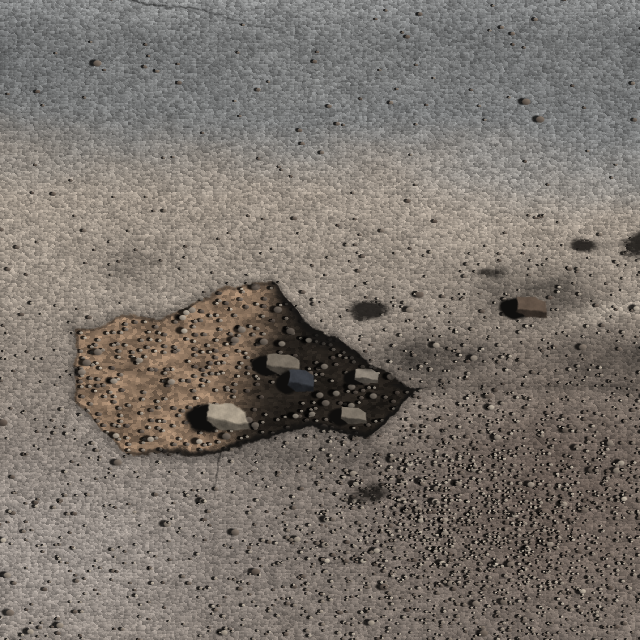
This texture is drawn by a three.js fragment shader. Its source:

```glsl
// Weathered asphalt with a gravel-filled pothole, scattered stones and low sunlight.
varying vec2 vUv;

vec2 hash2(vec2 p) {
  vec3 q = fract(p.xyx * vec3(0.1031, 0.103, 0.0973));
  q += dot(q, q.yzx + 33.33);
  return fract((q.xx + q.yz) * q.zy);
}

// Cellular noise: nearest distance, second distance, cell id, sunward offset
vec4 cells(vec2 p) {
  vec2 base = floor(p), f = fract(p);
  vec4 best = vec4(8.0, 8.0, 0.0, 0.0);
  for (int j = -1; j <= 1; j++) {
    for (int i = -1; i <= 1; i++) {
      vec2 g = vec2(float(i), float(j));
      vec2 h = hash2(base + g + 71.0);
      vec2 away = f - g - 0.15 - 0.7 * h;
      float d = length(away);
      if (d < best.x) best = vec4(d, best.x, fract(h.x * 7.3 + h.y * 3.7), dot(away, vec2(0.7, 0.7)));
      else best.y = min(best.y, d);
    }
  }
  return best;
}

// Layered sines, about -1 to 1
float waves(vec2 p) {
  float sum = 0.0, amp = 0.5;
  for (int i = 0; i < 5; i++) {
    sum += amp * sin(p.x + 1.7 * sin(p.y * 0.8 + float(i)));
    p = mat2(1.3, 1.5, -1.5, 1.3) * p + 2.3;
    amp *= 0.6;
  }
  return sum;
}

float blob(vec2 p, vec2 center, vec2 radius) {
  vec2 q = (p - center) / radius;
  return exp(-dot(q, q));
}

// Stones with shadows falling to the left
vec3 addStones(vec3 col, vec2 p, float scale, float density) {
  vec2 q = p * scale * vec2(1.0, 1.3);
  vec4 shade = cells(q + vec2(0.3, -0.05));
  vec4 stone = cells(q);
  col *= 1.0 - 0.75 * step(shade.z, density) * smoothstep(0.45, 0.22, shade.x);
  float tone = fract(stone.z * 57.0);
  float body = step(stone.z, density) * smoothstep(0.4, 0.26, stone.x + 0.12 * tone);
  vec3 rock = mix(vec3(0.34, 0.3, 0.27), vec3(0.7, 0.66, 0.6), tone);
  return mix(col, rock * (1.0 + 1.1 * stone.w), body);
}

// Large faceted rock with a cast shadow
vec3 addRock(vec3 col, vec2 p, vec2 center, vec2 size, vec3 tint) {
  vec2 q = (p - center) / size;
  q += 0.12 * vec2(waves(p * 60.0), waves(p.yx * 70.0));
  vec2 s = q + vec2(0.95, 0.12);
  col = mix(col, vec3(0.06, 0.055, 0.05), smoothstep(1.1, 0.8, length(s)));
  float d = max(max(abs(q.x), abs(q.y)), abs(q.x * 0.7 + q.y * 0.75));
  float light = mix(0.6, 1.15, smoothstep(-0.45, -0.2, q.y + 0.2 * q.x));
  return mix(col, tint * (light + 0.1 * waves(p * 190.0)), smoothstep(1.0, 0.85, d));
}

// Signed depth inside the pothole outline
float potholeDepth(vec2 p) {
  float top = 0.485 + 0.02 * smoothstep(0.12, 0.2, p.x) + 0.052 * smoothstep(0.25, 0.38, p.x)
    - 0.075 * smoothstep(0.42, 0.5, p.x) - 0.09 * smoothstep(0.48, 0.67, p.x);
  float bottom = 0.29 + 0.09 * smoothstep(0.21, 0.1, p.x) + 0.04 * smoothstep(0.33, 0.47, p.x)
    - 0.015 * blob(p, vec2(0.57, p.y), vec2(0.03)) + 0.07 * smoothstep(0.57, 0.68, p.x);
  return min(min(top - p.y, p.y - bottom), p.x - 0.118) + 0.005 * waves(p * 65.0);
}

void main() {
  vec2 p = vUv;
  float blotch = waves(p * vec2(7.0, 15.0)), rough = waves(p * vec2(50.0, 75.0));

  // Road: cool band above, pale middle, brown foreground
  vec3 col = mix(vec3(0.5, 0.465, 0.435), vec3(0.6, 0.56, 0.515), smoothstep(0.2, 0.65, p.y));
  col = mix(col, vec3(0.45, 0.455, 0.455), smoothstep(0.7, 0.86, p.y + 0.06 * p.x + 0.03 * blotch));
  col += 0.06 * smoothstep(0.93, 1.0, p.y) + vec3(0.025, 0.024, 0.022) * blotch + 0.015 * rough;
  col += vec3(0.08, 0.085, 0.09) * blob(p, vec2(0.08, 0.13), vec2(0.28, 0.17));
  col += 0.05 * blob(p, vec2(0.75, 0.75), vec2(0.35, 0.1));
  col -= vec3(0.1, 0.11, 0.11) * blob(p, vec2(0.88, 0.22), vec2(0.28, 0.24));

  // Stains and the pale streak
  float stain = 0.5 * blob(p, vec2(0.67, 0.44), vec2(0.09, 0.035)) + 0.4 * blob(p, vec2(0.98, 0.44), vec2(0.12, 0.04))
    + 0.45 * blob(p, vec2(0.84, 0.54), vec2(0.09, 0.04)) + 0.2 * blob(p, vec2(0.21, 0.585), vec2(0.06, 0.03))
    + 0.25 * blob(p, vec2(0.5, 0.29), vec2(0.14, 0.03));
  col *= 1.0 - stain * (0.8 + 0.4 * rough);
  vec2 streak = vec2(p.x, p.y - 0.25 * (p.x - 0.95));
  col = mix(col, vec3(0.66, 0.62, 0.57), 0.75 * blob(streak, vec2(0.96, 0.515), vec2(0.08, 0.016)));

  // Cracks
  float crack = smoothstep(0.003, 0.0, abs(p.y - 1.04 + 0.19 * p.x - 0.008 * waves(p * 30.0))) * smoothstep(0.5, 0.25, p.x);
  crack += smoothstep(0.003, 0.0, abs(p.x - 0.34 + 0.006 * waves(p.yx * 35.0))) * smoothstep(0.2, 0.28, p.y) * step(p.y, 0.3);
  col *= 1.0 - 0.4 * min(crack, 1.0);

  // Asphalt grain and loose stones
  vec4 grain = cells(p * vec2(150.0, 210.0)), fine = cells(p * vec2(260.0, 330.0));
  col *= 1.0 + 0.26 * (grain.z - 0.5) + 0.2 * (fine.z - 0.5) + 0.2 * grain.w;
  float loose = smoothstep(0.72, 0.2, p.y) * (0.04 + 0.12 * smoothstep(0.3, 0.8, p.x))
    + 0.35 * blob(p, vec2(0.73, 0.19), vec2(0.2, 0.11));
  col = addStones(col, p, 48.0, loose * 0.35 + 0.004);
  col = addStones(col, p + 3.1, 85.0, loose + 0.006);
  col = addStones(col, p + 7.7, 130.0, loose * 1.2 + 0.008);

  // Dark pits
  float pits = blob(p, vec2(0.58, 0.518), vec2(0.035, 0.018)) + blob(p, vec2(1.0, 0.615), vec2(0.035, 0.022))
    + blob(p, vec2(0.91, 0.615), vec2(0.022, 0.011)) + 0.8 * blob(p, vec2(0.575, 0.23), vec2(0.04, 0.02))
    + 0.6 * blob(p, vec2(0.76, 0.575), vec2(0.03, 0.012));
  col = mix(col, vec3(0.12, 0.11, 0.1), 0.9 * smoothstep(0.25, 0.75, pits + 0.25 * rough + 0.25 * (grain.z - 0.5)));
  col = addRock(col, p, vec2(0.83, 0.52), vec2(0.026, 0.018), vec3(0.33, 0.28, 0.24));

  // Pothole floor: tan gravel on the left, dark rubble on the right
  float depth = potholeDepth(p);
  float dark = smoothstep(0.36, 0.45, p.x + 0.3 * (0.42 - p.y) + 0.02 * blotch);
  vec3 earth = mix(vec3(0.53, 0.44, 0.36), vec3(0.2, 0.175, 0.15), dark);
  earth *= 1.0 + 0.2 * rough + 0.4 * (grain.z - 0.5);
  earth = addStones(earth, p + 5.3, 85.0, 0.4);
  earth = addStones(earth, p + 1.9, 46.0, 0.12 + 0.22 * dark);
  earth *= mix(1.0, 0.72, dark);
  earth = addRock(earth, p, vec2(0.355, 0.349), vec2(0.034, 0.023), vec3(0.57, 0.53, 0.47));
  earth = addRock(earth, p, vec2(0.443, 0.431), vec2(0.026, 0.016), vec3(0.4, 0.37, 0.33));
  earth = addRock(earth, p, vec2(0.47, 0.405), vec2(0.02, 0.018), vec3(0.2, 0.21, 0.23));
  earth = addRock(earth, p, vec2(0.553, 0.35), vec2(0.022, 0.014), vec3(0.42, 0.39, 0.35));
  earth = addRock(earth, p, vec2(0.573, 0.412), vec2(0.019, 0.012), vec3(0.47, 0.44, 0.4));

  // Broken rim and the shadow under it
  float upperRim = smoothstep(0.39, 0.46, p.x) * smoothstep(0.61, 0.55, p.x) * step(0.4, p.y);
  float lowerRim = smoothstep(0.17, 0.32, p.x) * step(p.y, 0.4);
  float shadow = smoothstep(0.006 + 0.022 * upperRim + 0.007 * lowerRim, 0.003, depth);
  earth = mix(earth, vec3(0.08, 0.075, 0.07), shadow * (0.4 + 0.52 * max(upperRim, lowerRim)));
  col *= 1.0 - 0.22 * smoothstep(-0.018, 0.0, depth);
  float inside = smoothstep(-0.002, 0.002, depth) * smoothstep(0.7, 0.64, p.x + 0.02 * rough);
  gl_FragColor = vec4(mix(col, earth, inside), 1.0);
}
```
